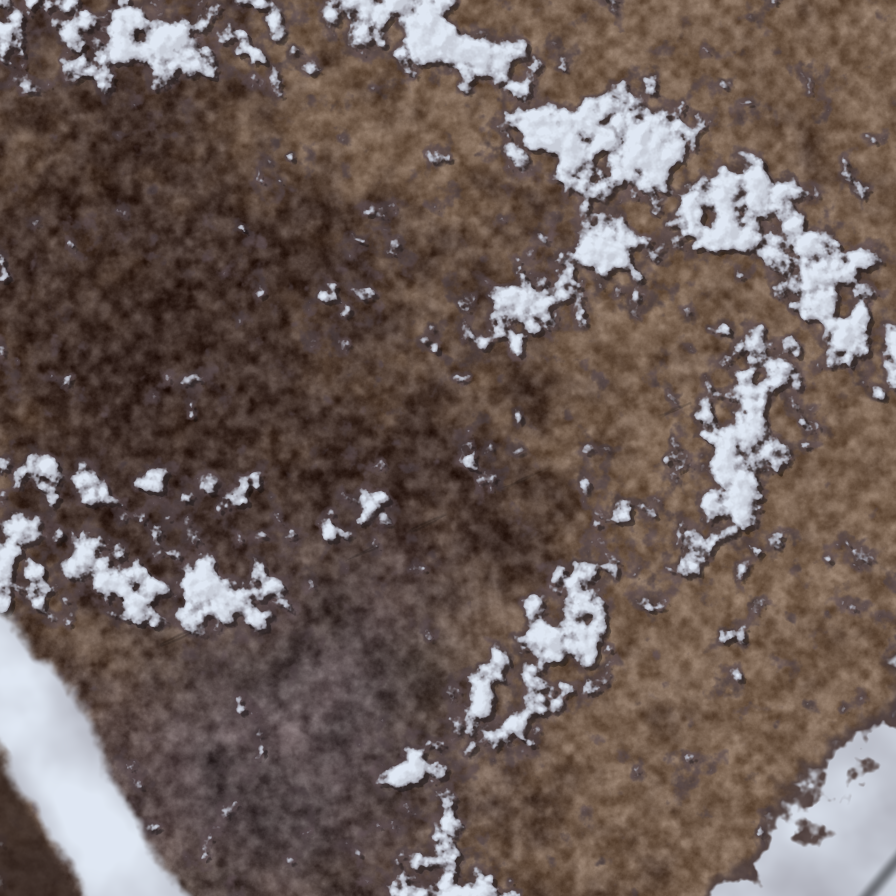
Write a Shadertoy shader that draws this texture.

```glsl
// Brown hillside seen from above, with broken bands of melting snow and two snow banks.
#define DARK_SOIL vec3(0.25, 0.185, 0.16)
#define WARM_SOIL vec3(0.475, 0.385, 0.315)
#define WET_SOIL vec3(0.35, 0.305, 0.315)
#define DAMP_EDGE vec3(0.325, 0.27, 0.285)
#define SNOW_SHADE vec3(0.56, 0.55, 0.59)
#define SNOW_LIGHT vec3(0.86, 0.89, 0.935)
#define PATCH_SCALE 21.0
#define CLUMP_SCALE 52.0
#define BAND_WIDTH 0.066
#define GRAIN 0.36

// Band end points (xy to zw), and how densely each band is covered
const int BANDS = 12;
const vec4 bandLine[BANDS] = vec4[BANDS](
    vec4(0.42, 1.00, 0.64, 0.83), vec4(0.66, 0.87, 0.92, 0.69),
    vec4(0.53, 0.64, 0.68, 0.73), vec4(1.00, 0.63, 0.86, 0.59),
    vec4(0.84, 0.59, 0.82, 0.43), vec4(0.82, 0.41, 0.64, 0.34),
    vec4(0.64, 0.28, 0.48, 0.14), vec4(0.48, 0.14, 0.51, 0.00),
    vec4(0.02, 0.96, 0.28, 0.98), vec4(0.00, 0.39, 0.24, 0.32),
    vec4(0.08, 0.45, 0.40, 0.40), vec4(0.36, 0.65, 0.42, 0.70));
const float bandCover[BANDS] = float[BANDS](
    1.06, 1.12, 0.93, 0.9, 0.88, 1.0, 0.97, 1.0, 0.95, 1.12, 0.66, 0.75);

float hash(vec2 p) {
    vec3 q = fract(vec3(p.xyx) * 0.1031);
    q += dot(q, q.yzx + 33.33);
    return fract((q.x + q.y) * q.z);
}

float noise(vec2 p) {
    vec2 i = floor(p), f = fract(p);
    f = f * f * (3.0 - 2.0 * f);
    return mix(mix(hash(i), hash(i + vec2(1, 0)), f.x),
               mix(hash(i + vec2(0, 1)), hash(i + vec2(1, 1)), f.x), f.y);
}

float fbm(vec2 p) {
    float sum = 0.0, gain = 0.533;
    for (int i = 0; i < 4; i++) {
        sum += gain * noise(p);
        p = mat2(1.6, 1.2, -1.2, 1.6) * p + 17.3;
        gain *= 0.5;
    }
    return sum;
}

float segmentDistance(vec2 p, vec2 a, vec2 b) {
    vec2 ab = b - a;
    return length(p - a - ab * clamp(dot(p - a, ab) / dot(ab, ab), 0.0, 1.0));
}

float bump(vec2 p, vec2 centre, float radius) {
    vec2 d = (p - centre) / radius;
    return exp(-dot(d, d));
}

// Positive inside snow patches, negative on bare ground
float patchField(vec2 p, vec2 warp) {
    float cover = 0.25;
    for (int i = 0; i < BANDS; i++) {
        float d = segmentDistance(p + warp, bandLine[i].xy, bandLine[i].zw) / BAND_WIDTH;
        cover = max(cover, bandCover[i] * exp(-d * d));
    }
    float lumps = 0.6 * fbm(p * PATCH_SCALE + 5.0) + 0.8 * fbm(p * CLUMP_SCALE + 61.0);
    return lumps - 1.11 + 0.5 * cover;
}

vec3 soil(vec2 p) {
    float warmth = 0.24 + 0.65 * smoothstep(0.3, 0.85, p.x)
        + 0.4 * bump(p, vec2(0.40, 0.87), 0.2)
        - 0.28 * bump(p, vec2(0.20, 0.62), 0.2)
        - 0.4 * bump(p, vec2(0.55, 0.47), 0.13)
        + 0.8 * (fbm(p * 7.0) - 0.5) + 0.8 * (fbm(p * 30.0 + 40.0) - 0.5);
    warmth = mix(warmth, smoothstep(0.1, 0.8, warmth), 0.65);
    vec3 colour = mix(DARK_SOIL, WARM_SOIL, clamp(warmth, -0.1, 1.15));
    float wet = bump(p, vec2(0.29, 0.13), 0.17) + 0.5 * bump(p, vec2(0.42, 0.27), 0.13);
    colour = mix(colour, WET_SOIL * (0.5 + fbm(p * 16.0 + 9.0)), min(wet, 0.9));
    return colour + GRAIN * (fbm(p * 85.0) - 0.5);
}

void mainImage(out vec4 fragColor, in vec2 fragCoord) {
    vec2 p = fragCoord / iResolution.xy;
    vec2 warp = 0.07 * (vec2(fbm(p * 9.0 + 3.0), fbm(p * 9.0 + 71.0)) - 0.5);
    vec3 colour = soil(p);

    // Damp ground and dark rims, cast slightly down and right
    float field = patchField(p, warp);
    float rim = patchField(p + vec2(-0.005, 0.005), warp);
    colour = mix(colour, DAMP_EDGE * (0.7 + 0.6 * fbm(p * 70.0)), 0.75 * smoothstep(-0.2, -0.03, field));
    colour *= 1.0 - 0.35 * smoothstep(-0.02, 0.06, rim);

    // Broken snow patches
    float relief = clamp(0.5 + 6.0 * (field - rim), 0.0, 1.0);
    float thickness = smoothstep(0.0, 0.17, field) * 0.75 + 0.3 * relief;
    colour = mix(colour, mix(SNOW_SHADE, SNOW_LIGHT, thickness), smoothstep(-0.025, 0.06, field));

    // Smooth banks in the lower corners
    float ragged = 0.09 * (fbm(p * 30.0 + 23.0) - 0.5);
    float left = 0.052 - segmentDistance(p + 0.5 * warp, vec2(-0.03, 0.298), vec2(0.18, -0.04));
    float right = dot(p - vec2(0.81, 0.0), vec2(0.77, -0.64));
    float hollow = smoothstep(0.0, 0.03, 0.17 - p.y - 1.8 * p.x);
    colour = mix(colour, DARK_SOIL * 0.85, 0.7 * hollow);
    colour = mix(colour, DAMP_EDGE * 0.85, 0.75 * smoothstep(-0.025, 0.0, right + ragged));
    float bank = max(left + 0.3 * ragged, right + 1.5 * ragged - 0.006);
    float bankTone = 0.72 + 0.9 * (fbm(p * 11.0 + 31.0) - 0.5) + 0.25 * smoothstep(0.0, 0.04, left);
    vec3 bankColour = mix(SNOW_SHADE, SNOW_LIGHT, clamp(bankTone, 0.0, 1.05));
    bankColour *= 1.0 - 0.45 * smoothstep(0.012, 0.0, abs(right - 0.122));
    colour = mix(colour, bankColour, smoothstep(-0.004, 0.012, bank));

    // Faint broken crack across the slope
    float crack = segmentDistance(p, vec2(0.18, 0.28), vec2(0.77, 0.55)) + 0.006 * (noise(p * 60.0) - 0.5);
    colour *= 1.0 - 0.2 * smoothstep(0.0025, 0.0, abs(crack)) * smoothstep(0.4, 0.6, noise(p * 25.0));

    fragColor = vec4(clamp(colour, 0.0, 1.0), 1.0);
}
```
